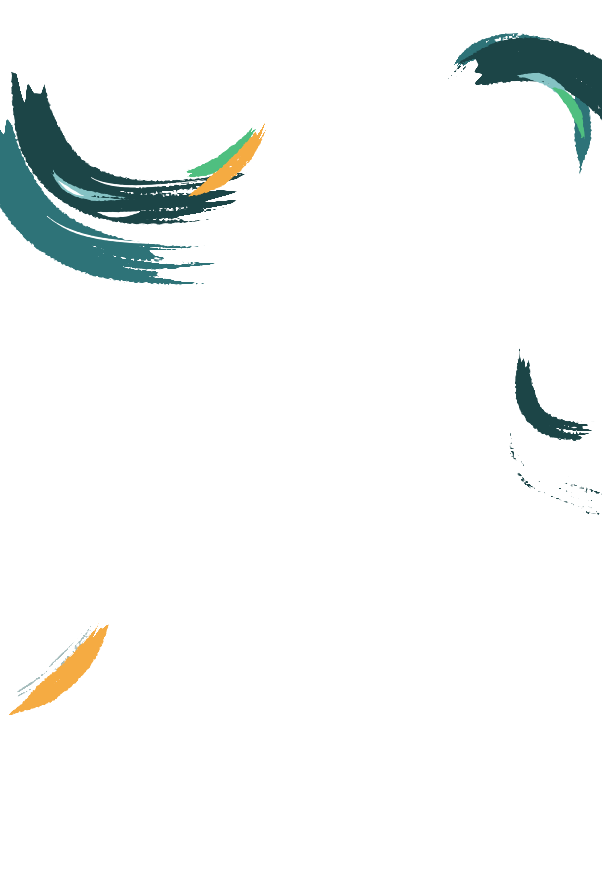
Give the GLSL for this background, as a WebGL 2 fragment shader.

```glsl
#version 300 es
precision highp float;
// Curved dry-brush strokes in teal, green and orange on a white ground.
uniform vec2 u_resolution;
out vec4 fragColor;

const vec3 DARK = vec3(0.11, 0.27, 0.28);
const vec3 TEAL = vec3(0.18, 0.45, 0.47);
const vec3 PALE = vec3(0.52, 0.76, 0.77);
const vec3 GREEN = vec3(0.31, 0.75, 0.50);
const vec3 ORANGE = vec3(0.96, 0.67, 0.26);
const vec3 WHITE = vec3(1.0);

vec2 p;       // position on a 516 x 768 layout grid, measured from the top left
float soft;   // half the width of a smoothed edge on that grid
vec3 color = WHITE;

float hash(vec2 q) {
  q = fract(q * vec2(0.1031, 0.1137));
  q += dot(q, q.yx + 33.33);
  return fract((q.x + q.y) * q.x * 37.7);
}

float noise(vec2 q) {
  vec2 cell = floor(q), f = fract(q);
  f *= f * (3.0 - 2.0 * f);
  return mix(mix(hash(cell), hash(cell + vec2(1, 0)), f.x),
             mix(hash(cell + vec2(0, 1)), hash(cell + vec2(1, 1)), f.x), f.y);
}

vec2 bezier(vec2 a, vec2 b, vec2 c, vec2 d, float t) {
  float s = 1.0 - t;
  return s * s * s * a + 3.0 * s * t * (s * b + t * c) + t * t * t * d;
}

// Paints a curve of given half width; ends = relative end widths,
// dry = bristle gaps at the start and the end, rag = raggedness of both ends.
void stroke(vec2 a, vec2 b, vec2 c, vec2 d, float halfWidth,
            vec2 ends, vec2 dry, vec2 rag, vec3 paint) {
  vec2 low = min(min(a, b), min(c, d)) - halfWidth - 4.0;
  vec2 high = max(max(a, b), max(c, d)) + halfWidth + 4.0;
  if (any(lessThan(p, low)) || any(greaterThan(p, high))) return;

  // Nearest point on the curve: position along it and signed offset across it
  float nearest = 1e5, along = 0.0, across = 0.0;
  vec2 from = a;
  for (int i = 1; i <= 24; i++) {
    vec2 to = bezier(a, b, c, d, float(i) / 24.0);
    vec2 e = to - from, w = p - from;
    float h = clamp(dot(w, e) / dot(e, e), 0.0, 1.0);
    float dist = length(w - e * h);
    if (dist < nearest) {
      nearest = dist;
      along = (float(i) - 1.0 + h) / 24.0;
      across = sign(e.x * w.y - e.y * w.x) * dist;
    }
    from = to;
  }

  // Rough sides
  float size = distance(a, d);
  float width = halfWidth * mix(ends.x, 1.0, smoothstep(0.0, 0.35, along))
                          * mix(ends.y, 1.0, smoothstep(0.0, 0.4, 1.0 - along));
  width += min(1.5, halfWidth * 0.2) * (noise(p * 0.6) - 0.5);
  float mask = smoothstep(-soft, soft, width - nearest);

  // Ragged ends, each bristle lifting at its own place
  float bristle = across * 4.0 / halfWidth + a.x;
  float head = along - rag.x * noise(vec2(bristle, a.y)) - 0.004;
  float tail = 1.0 - along - rag.y * noise(vec2(bristle * 1.4, d.y)) - 0.004;
  mask *= smoothstep(-soft, soft, min(head, tail) * size);

  // Dry streaks that follow the curve
  float grain = 0.75 * noise(vec2(along * size / 26.0, across / 1.8) + a)
              + 0.25 * noise(p * 0.7);
  float gap = mix(dry.x, dry.y, smoothstep(0.45, 1.0, along));
  mask *= smoothstep(-0.05, 0.05, grain - gap);
  color = mix(color, paint, mask);
}

void main() {
  p = vec2(gl_FragCoord.x, u_resolution.y - gl_FragCoord.y) / u_resolution * vec2(516, 768);
  soft = 0.6 * 768.0 / u_resolution.y;

  // Large pair of sweeps, upper left
  stroke(vec2(-4, 98), vec2(5, 185), vec2(50, 235), vec2(190, 227), 19.0,
         vec2(0.7, 0.85), vec2(-0.1, 0.42), vec2(0.08, 0.22), TEAL);
  stroke(vec2(40, 185), vec2(65, 206), vec2(100, 209), vec2(180, 209), 0.9,
         vec2(0.3, 0.6), vec2(0.1, 0.3), vec2(0), WHITE);
  stroke(vec2(23, 56), vec2(26, 140), vec2(60, 200), vec2(216, 162), 19.5,
         vec2(0.68, 0.9), vec2(-0.1, 0.34), vec2(0.13, 0.2), DARK);
  stroke(vec2(78, 152), vec2(95, 163), vec2(130, 161), vec2(175, 154), 1.0,
         vec2(0.3), vec2(0.1), vec2(0), WHITE);
  stroke(vec2(82, 181), vec2(95, 186), vec2(108, 184), vec2(122, 181), 2.2,
         vec2(0.2), vec2(0.1, 0.2), vec2(0.1), WHITE);
  stroke(vec2(44, 145), vec2(55, 168), vec2(80, 170), vec2(116, 170), 3.8,
         vec2(0.3, 0.1), vec2(0.1, 0.25), vec2(0.1), PALE);
  stroke(vec2(50, 155), vec2(58, 162), vec2(64, 166), vec2(72, 168), 1.4,
         vec2(0.2), vec2(0.1), vec2(0), WHITE);
  stroke(vec2(158, 149), vec2(182, 148), vec2(202, 134), vec2(219, 108), 5.5,
         vec2(0.5, 0.3), vec2(-0.1, 0.1), vec2(0.1), GREEN);
  stroke(vec2(160, 169), vec2(190, 156), vec2(215, 135), vec2(230, 99), 6.5,
         vec2(0.2, 0.4), vec2(0.15, 0.2), vec2(0.1, 0.2), ORANGE);

  // Arch, upper right
  stroke(vec2(390, 60), vec2(408, 35), vec2(438, 31), vec2(478, 38), 6.5,
         vec2(0.7, 0.5), vec2(0.25, 0.3), vec2(0.2), TEAL);
  stroke(vec2(494, 78), vec2(502, 98), vec2(500, 120), vec2(497, 149), 7.0,
         vec2(0.8, 0.05), vec2(-0.1, 0.1), vec2(0.1, 0), TEAL);
  stroke(vec2(398, 67), vec2(435, 42), vec2(490, 43), vec2(534, 92), 18.5,
         vec2(0.72, 1.1), vec2(0.08, 0.1), vec2(0.12, 0.05), DARK);
  stroke(vec2(442, 66), vec2(465, 62), vec2(482, 73), vec2(494, 98), 4.0,
         vec2(0.2, 0.4), vec2(0.05), vec2(0.05), PALE);
  stroke(vec2(472, 74), vec2(488, 82), vec2(497, 96), vec2(500, 121), 4.2,
         vec2(0.2, 0.3), vec2(0.05), vec2(0.05), GREEN);
  stroke(vec2(374, 88), vec2(380, 75), vec2(388, 65), vec2(400, 54), 4.0,
         vec2(1), vec2(0.75), vec2(0.1), DARK);

  // Small hook and its faint echo, right
  stroke(vec2(450, 297), vec2(443, 355), vec2(460, 373), vec2(514, 370), 8.5,
         vec2(0.5, 0.95), vec2(-0.1, 0.36), vec2(0.16, 0.15), DARK);
  stroke(vec2(435, 360), vec2(434, 405), vec2(465, 432), vec2(522, 434), 8.0,
         vec2(0.5, 1), vec2(0.79, 0.73), vec2(0.1), DARK);
  stroke(vec2(484, 411), vec2(494, 417), vec2(506, 422), vec2(522, 427), 4.0,
         vec2(1), vec2(0.7), vec2(0.1), DARK);

  // Orange dab, lower left
  stroke(vec2(13, 596), vec2(38, 583), vec2(62, 559), vec2(80, 535), 4.0,
         vec2(0.5), vec2(0.5), vec2(0.1), vec3(0.65, 0.74, 0.74));
  stroke(vec2(7, 613), vec2(45, 594), vec2(76, 568), vec2(93, 527), 9.5,
         vec2(0.12, 0.4), vec2(0.1, 0.2), vec2(0.04, 0.2), ORANGE);

  fragColor = vec4(color, 1.0);
}
```
